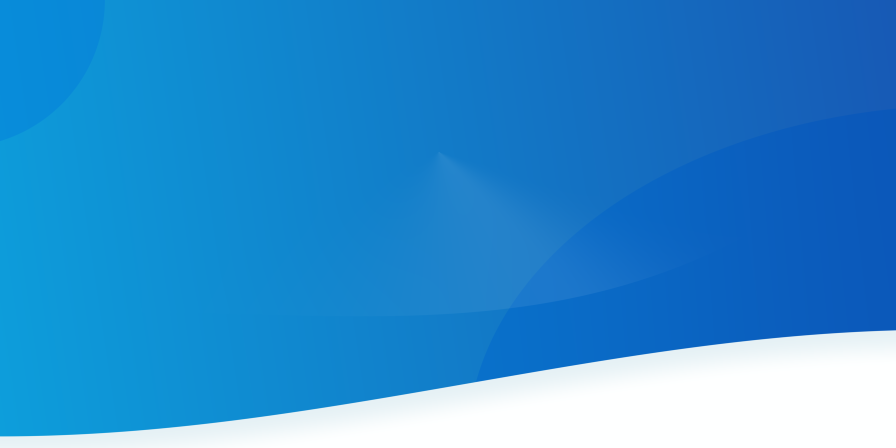
Write a WebGL 2 fragment shader that draws this background.

```glsl
#version 300 es
precision highp float;

uniform vec2 u_resolution;
out vec4 outColor;

// Canvas spans 2 x 1 units, origin at the lower left
const vec2 CANVAS = vec2(2.0, 1.0);
const float PI = 3.14159265;

const vec3 SKY_LEFT = vec3(0.05, 0.62, 0.86);
const vec3 SKY_RIGHT = vec3(0.09, 0.35, 0.71);
const float SKY_TILT = 0.07;

const vec2 CORNER_CENTER = vec2(-0.095, 1.0);
const float CORNER_RADIUS = 0.329;
const vec3 CORNER_TINT = vec3(0.0, 0.47, 0.86);
const float CORNER_ALPHA = 0.4;

const vec2 HILL_CENTER = vec2(2.161, 0.0104);
const vec2 HILL_RADII = vec2(1.117, 0.755);
const vec3 HILL_LEFT = vec3(0.0, 0.40, 0.80);
const vec3 HILL_RIGHT = vec3(0.0, 0.33, 0.74);
const float HILL_ALPHA = 0.5;

const vec2 FAN_APEX = vec2(0.979, 0.6615);
const vec3 FAN_ANGLES = vec3(0.26, 0.85, 2.7); // start, peak, end
const float FAN_ALPHA = 0.075;

const float WAVE_MID = 0.145;
const float WAVE_HEIGHT = 0.119;
const float WAVE_START = 0.03;
const float WAVE_SPAN = 2.04;
const float WAVE_SKEW = 0.003;
const vec3 PAPER = vec3(0.995, 1.0, 1.0);
const vec3 PAPER_SHADE = vec3(0.90, 0.945, 0.96);
const float SHADE_DEPTH = 0.08;

// Antialiased coverage of a signed distance, negative inside
float coverage(float dist) {
    float pixel = 1.0 / u_resolution.y;
    return 1.0 - smoothstep(-0.7 * pixel, 0.7 * pixel, dist);
}

// First-order distance to an ellipse outline
float ellipseDistance(vec2 p, vec2 radii) {
    vec2 q = p / radii;
    float k = length(q);
    return k * (k - 1.0) / max(length(q / radii), 1e-4);
}

float waveHeight(float x) {
    float phase = PI * (x - WAVE_START) / WAVE_SPAN;
    return WAVE_MID - WAVE_HEIGHT * cos(phase) + WAVE_SKEW * sin(2.0 * phase);
}

// Lower rim of the light fan
float fanRim(float x) {
    float d = x - 0.807;
    return 0.294 + d * d * (0.111 + 0.155 * d);
}

// Conic sweep of light below the apex
float fanLight(vec2 p) {
    vec2 d = p - FAN_APEX;
    float angle = atan(-d.y, d.x + 1e-5);
    float rise = smoothstep(FAN_ANGLES.x, FAN_ANGLES.y, angle);
    float fall = 1.0 - smoothstep(FAN_ANGLES.y, FAN_ANGLES.z, angle);
    return rise * fall * coverage(fanRim(p.x) - p.y);
}

void main() {
    vec2 p = gl_FragCoord.xy / u_resolution * CANVAS;

    // Sky gradient
    float along = mix(p.x / CANVAS.x, p.y, SKY_TILT);
    vec3 color = mix(SKY_LEFT, SKY_RIGHT, along);

    // Corner disc and large ellipse
    float corner = coverage(length(p - CORNER_CENTER) - CORNER_RADIUS);
    color = mix(color, CORNER_TINT, CORNER_ALPHA * corner);
    float hill = coverage(ellipseDistance(p - HILL_CENTER, HILL_RADII));
    vec3 hillTint = mix(HILL_LEFT, HILL_RIGHT, smoothstep(1.05, 2.0, p.x));
    color = mix(color, hillTint, HILL_ALPHA * hill);

    // Light fan
    color = mix(color, vec3(1.0), FAN_ALPHA * fanLight(p));

    // White wave with a soft shade under its edge
    float above = p.y - waveHeight(p.x);
    float shade = 1.0 - smoothstep(0.0, SHADE_DEPTH, -above);
    color = mix(color, mix(PAPER, PAPER_SHADE, shade), coverage(above));

    outColor = vec4(color, 1.0);
}
```
